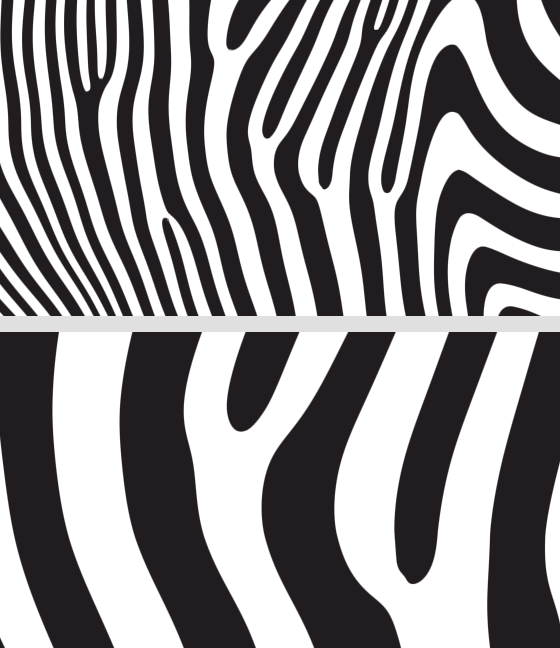
Top: the whole. Bottom: its middle third, enlarged.
Write a Shadertoy shader that draws this pattern.

```glsl
// Zebra hide: upright, forking black and white stripes that arch over at the right.

const float TAU = 6.2831853;
const vec3 INK = vec3(0.13, 0.11, 0.12);
const vec3 PAPER = vec3(1.0);

// Smooth minimum, rounds the bend where upright stripes turn level
float softMin(float a, float b, float k) {
    float h = max(k - abs(a - b), 0.0) / k;
    return min(a, b) - 0.25 * k * h * h;
}

// Upright stripes: sweep right at the lower left, lean right at the top
float uprightPhase(vec2 p) {
    float drop = 1.0 - p.y;
    float low = max(drop - 0.4, 0.0);
    float high = max(0.55 - drop, 0.0) / 0.55;
    float lean = smoothstep(0.5, 1.0, p.x) * (1.0 - 0.5 * smoothstep(1.1, 1.4, p.x));
    float s = p.x - 1.3 * exp(-1.9 * p.x) * low * low;
    s -= 0.2 * lean * pow(high, 1.5);
    s -= 0.35 * smoothstep(1.3, 1.8, p.x) * max(0.75 - drop, 0.0);
    s = max(s, 0.6 * s); // broader bands in the lower left corner
    return 11.6 * s + 0.85 * sin(3.3 * s);
}

// Level stripes of the right side, tilting down to the right near the top
float levelPhase(vec2 p) {
    float drop = 1.0 - p.y;
    return 12.8 + (2.6 + 1.7 * drop) * drop + 6.0 * (1.78 - p.x) * p.y * p.y
         + 0.12 * sin(13.0 * p.x + 4.0 * p.y);
}

// Forks: x is the phase gained by added stripes, y fades to 0 at a fork's centre
vec2 forks(float phase, float along) {
    float gained = 0.0, fade = 1.0, shift = 0.0;
    for (int i = 0; i < 8; i++) {
        float n = float(i);
        float way = i == 2 ? -1.0 : 1.0; // added stripe runs up or down
        float centre = floor(4.0 + 1.8 * n) - shift + (way < 0.0 ? 0.5 : 0.0);
        vec2 d = vec2(0.085 * (phase - centre), along - 0.6 - 0.3 * sin(2.3 * n + 0.34));
        fade *= smoothstep(0.0, 0.02, length(d));
        d.y /= sqrt(1.0 + 100.0 * d.y * d.y); // keep the disturbance narrow
        gained += way * (atan(d.x, d.y) / TAU + 0.25);
        shift += 0.5 * way;
    }
    return vec2(gained, fade);
}

void mainImage(out vec4 fragColor, in vec2 fragCoord) {
    vec2 p = fragCoord / iResolution.y;

    // Gentle hand-drawn wander
    vec2 q = p + 0.005 * vec2(sin(9.0 * p.y + 5.0 * p.x) + 0.6 * sin(17.0 * p.y - 9.0 * p.x),
                              sin(9.0 * p.x + 2.0));

    float phase = softMin(uprightPhase(q), levelPhase(q), 0.9);
    float along = q.y + 1.5 * max(q.x - 1.45, 0.0); // distance run along a stripe
    vec2 fork = forks(phase, along);

    // Swelling and thinning along and between the stripes
    float swell = 0.24 * sin(2.1 * phase + 5.0 * along)
                + 0.16 * sin(3.7 * phase - 8.0 * along + 1.0) - 0.05;

    float field = fork.y * cos(TAU * (phase + fork.x)) + swell;
    float soft = 0.7 * fwidth(field) + 1e-4;
    fragColor = vec4(mix(INK, PAPER, smoothstep(-soft, soft, field)), 1.0);
}
```
